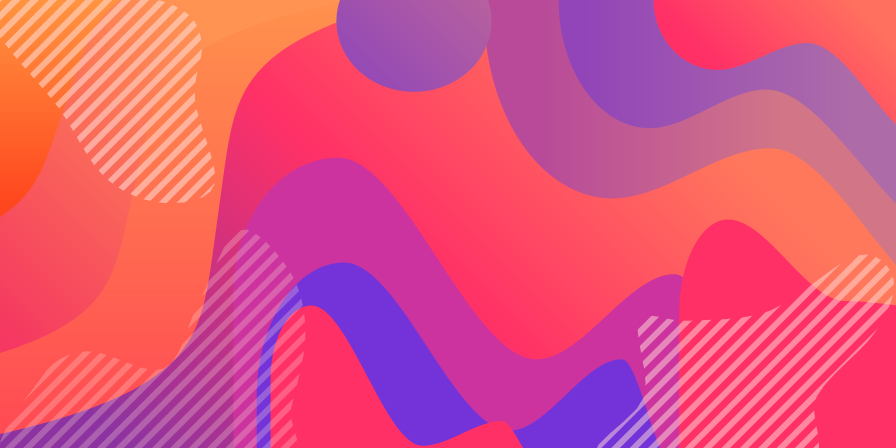
A Shadertoy shader for this background:

```glsl
// Layered fluid waves in warm pink, orange and violet, with striped blobs on top.

#define STRIPE_PERIOD 2.9
#define STRIPE_WIDTH 1.35
#define SPAN_STEPS 6
#define PINK vec3(1.0, 0.19, 0.40)
#define MAGENTA vec3(0.80, 0.20, 0.62)
#define VIOLET vec3(0.45, 0.20, 0.85)
#define STRIPE_TINT vec3(1.0, 0.87, 0.85)
#define OFF_RIGHT vec2(240.0, 20.0)

// Lengths are in hundredths of the canvas height; distances are positive inside.
float cover(float dist) {
    return clamp(dist * iResolution.y / 100.0 + 0.5, 0.0, 1.0);
}

float ramp(float from, float to, float x) {
    return clamp((x - from) / (to - from), 0.0, 1.0);
}

float scaledEllipse(vec2 q, vec2 radius) {
    float k = length(q);
    return max(k, 0.001) * (1.0 - k) / max(length(q / radius), 1e-5);
}

// Wave with a rounded left shoulder at a, then eased through b, c and d.
// A negative radius.y makes it hang from above.
float wave(vec2 p, vec2 radius, vec2 a, vec2 b, vec2 c, vec2 d) {
    if (p.x < a.x) {
        vec2 q = (p - a + vec2(0.0, radius.y)) / radius;
        return scaledEllipse(vec2(q.x, max(q.y, 0.0)), radius);
    }
    vec2 from = p.x < b.x ? a : p.x < c.x ? b : c;
    vec2 to = p.x < b.x ? b : p.x < c.x ? c : d;
    float t = ramp(from.x, to.x, p.x);
    float height = mix(from.y, to.y, t * t * (3.0 - 2.0 * t));
    float slope = 6.0 * t * (1.0 - t) * (to.y - from.y) / (to.x - from.x);
    return sign(radius.y) * (height - p.y) / sqrt(1.0 + slope * slope);
}

// Region left of an upright S curve that flares at both ends.
float bend(vec2 p, vec2 centre, float halfHeight, float lean, float flare) {
    float v = (p.y - centre.y) / halfHeight;
    float v4 = v * v * v * v;
    float edge = centre.x + (lean + flare * v4) * v;
    float slope = (lean + 5.0 * flare * v4) / halfHeight;
    return (edge - p.x) / sqrt(1.0 + slope * slope);
}

vec2 spline(vec2 a, vec2 b, vec2 c, vec2 d, float t) {
    return b + 0.5 * t * (c - a + t * (2.0 * a - 5.0 * b + 4.0 * c - d
             + t * (3.0 * (b - c) + d - a)));
}

// Signed distance to a closed spline.
float blob(vec2 p, vec2 k[10]) {
    float nearest = 1e6, side = -1.0;
    vec2 a = k[0];
    for (int i = 0; i < 10; i++) {
        for (int j = 1; j <= SPAN_STEPS; j++) {
            vec2 b = spline(k[(i + 9) % 10], k[i], k[(i + 1) % 10],
                            k[(i + 2) % 10], float(j) / float(SPAN_STEPS));
            vec2 e = b - a, w = p - a;
            vec2 gap = w - e * clamp(dot(w, e) / dot(e, e), 0.0, 1.0);
            nearest = min(nearest, dot(gap, gap));
            if ((a.y > p.y) != (b.y > p.y) && w.x < e.x * w.y / e.y) side = -side;
            a = b;
        }
    }
    return side * sqrt(nearest);
}

void mainImage(out vec4 fragColor, in vec2 fragCoord) {
    vec2 p = 100.0 * fragCoord / iResolution.y;
    float diag = p.x + p.y;

    // Diagonal backdrop
    vec3 col = mix(vec3(0.55, 0.20, 0.63), PINK, ramp(28.0, 136.0, diag));
    col = mix(col, vec3(1.0, 0.47, 0.36), ramp(136.0, 230.0, diag));

    // Orange sheets on the left
    vec3 sheet = mix(vec3(1.0, 0.28, 0.33), vec3(1.0, 0.57, 0.30), p.y / 100.0);
    col = mix(col, sheet, cover(bend(p, vec2(48.7, 52.3), 47.7, 6.5, 36.0)));
    sheet = mix(vec3(0.96, 0.22, 0.38), vec3(1.0, 0.58, 0.32), ramp(27.0, 141.0, diag));
    col = mix(col, sheet, cover(bend(p, vec2(30.0, 58.3), 41.0, 9.0, 36.0)));
    sheet = mix(vec3(1.0, 0.28, 0.12), vec3(1.0, 0.58, 0.25), ramp(55.0, 100.0, p.y));
    col = mix(col, sheet, cover(bend(p, vec2(14.5, 76.6), 24.0, 8.0, 5.0)));

    // Drapes hanging from the upper right
    vec3 drape = mix(vec3(0.72, 0.29, 0.60), vec3(0.82, 0.46, 0.53), ramp(120.0, 175.0, p.x));
    col = mix(col, drape, cover(wave(p, vec2(28.6, -41.7), vec2(136.7, 55.7),
        vec2(171.9, 66.9), vec2(216.0, 29.7), OFF_RIGHT)));
    drape = mix(vec3(0.57, 0.27, 0.72), vec3(0.68, 0.42, 0.66), ramp(130.0, 190.0, p.x));
    col = mix(col, drape, cover(wave(p, vec2(20.3, -28.6), vec2(145.0, 71.4),
        vec2(171.0, 80.0), vec2(213.5, 46.6), OFF_RIGHT)));
    drape = mix(PINK, vec3(1.0, 0.44, 0.37), ramp(245.0, 290.0, diag));
    col = mix(col, drape, cover(wave(p, vec2(14.3, -15.6), vec2(160.2, 84.4),
        vec2(180.2, 90.4), vec2(208.3, 67.4), OFF_RIGHT)));

    // Violet drop at the top
    vec2 dropRadius = vec2(17.3, 15.8);
    vec3 drop = mix(vec3(0.57, 0.28, 0.72), vec3(0.72, 0.38, 0.62), ramp(160.0, 210.0, diag));
    col = mix(col, drop, cover(scaledEllipse((p - vec2(92.4, 95.3)) / dropRadius, dropRadius)));

    // Waves rising from the bottom
    col = mix(col, MAGENTA, cover(wave(p, vec2(23.4, 30.0), vec2(75.5, 64.8),
        vec2(119.8, 19.8), vec2(150.5, 38.8), vec2(166.7, 22.0))));
    col = mix(col, VIOLET, cover(wave(p, vec2(19.5, 30.0), vec2(76.8, 41.4),
        vec2(113.8, 3.9), vec2(138.8, 19.8), vec2(150.3, -4.0))));
    col = mix(col, PINK, cover(wave(p, vec2(9.1, 16.4), vec2(69.5, 31.8),
        vec2(94.3, 0.5), vec2(112.0, 6.0), vec2(119.8, -3.0))));
    col = mix(col, PINK, cover(wave(p, vec2(10.9, 21.0), vec2(162.5, 51.0),
        vec2(188.8, 32.8), vec2(208.0, 31.3), OFF_RIGHT)));

    // Striped blobs: upper left, lower left, lower right
    float upper = blob(p, vec2[10](vec2(-8, 105), vec2(19, 103), vec2(39, 98.7), vec2(45, 90.9), vec2(43.5, 77.9),
        vec2(47.9, 58.9), vec2(36.5, 54.7), vec2(23.4, 60.4), vec2(13, 76), vec2(1.3, 90)));
    float lower = blob(p, vec2[10](vec2(3, -4), vec2(9, 15.4), vec2(19.5, 21.6), vec2(36.5, 17.7), vec2(44.3, 32.3),
        vec2(53.4, 48.7), vec2(64.6, 39.6), vec2(68.2, 25.8), vec2(65, 9), vec2(61, -4)));
    float right = blob(p, vec2[10](vec2(134, -3), vec2(143.8, 11.5), vec2(142.7, 28.4), vec2(153.6, 28.4), vec2(172, 30.7),
        vec2(191.4, 43), vec2(199.5, 37.5), vec2(195.3, 25.8), vec2(182.3, 11.5), vec2(179, -4)));
    float across = fract((p.x - p.y) * 0.7071 / STRIPE_PERIOD) - 0.5;
    float stripe = cover(0.5 * STRIPE_WIDTH - abs(across) * STRIPE_PERIOD);
    float strength = 0.55 * cover(upper) + 0.27 * cover(lower) + 0.5 * cover(right);
    col = mix(col, STRIPE_TINT, stripe * strength);

    fragColor = vec4(col, 1.0);
}
```
